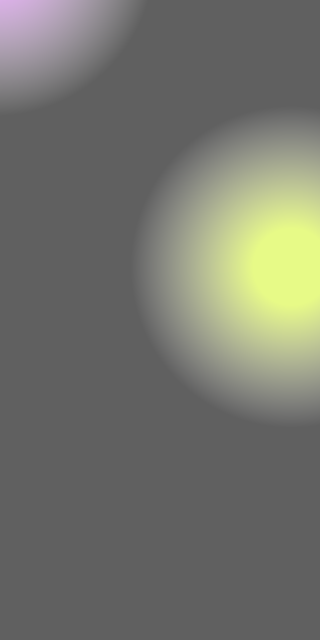
A Shadertoy shader for this background:

```glsl
// Two soft round glows, one lime and one lilac, on a flat grey ground.
// Each glow has a solid core, then fades linearly to transparent white,
// so its tint washes out towards the rim.

const vec3 GREY  = vec3(0.376);
const vec3 LIME  = vec3(0.906, 0.980, 0.529);
const vec3 LILAC = vec3(0.875, 0.690, 0.930);
const vec3 WHITE = vec3(1.0);

// Radii in canvas widths
const float CORE_RADIUS = 0.120;
const float RIM_RADIUS  = 0.503;

// Opacity: 1 inside the core, falling linearly to 0 at the rim
float glowOpacity(vec2 p, vec2 center, float core, float rim) {
    return clamp((rim - distance(p, center)) / (rim - core), 0.0, 1.0);
}

// Blend a glow over the ground, paling its tint as it fades
vec3 addGlow(vec3 ground, vec3 tint, float opacity) {
    return mix(ground, mix(WHITE, tint, opacity), opacity);
}

void mainImage(out vec4 fragColor, in vec2 fragCoord) {
    // Width runs 0 to 1, height 0 to 2 on a 1:2 canvas
    vec2 p = fragCoord / iResolution.x;
    float top = iResolution.y / iResolution.x;

    vec2 limeCenter  = vec2(0.911, top * 0.583);
    vec2 lilacCenter = vec2(-0.018, top + 0.140);

    vec3 color = GREY;
    color = addGlow(color, LILAC, glowOpacity(p, lilacCenter, CORE_RADIUS, RIM_RADIUS));
    color = addGlow(color, LIME, glowOpacity(p, limeCenter, CORE_RADIUS, RIM_RADIUS));

    fragColor = vec4(color, 1.0);
}
```
